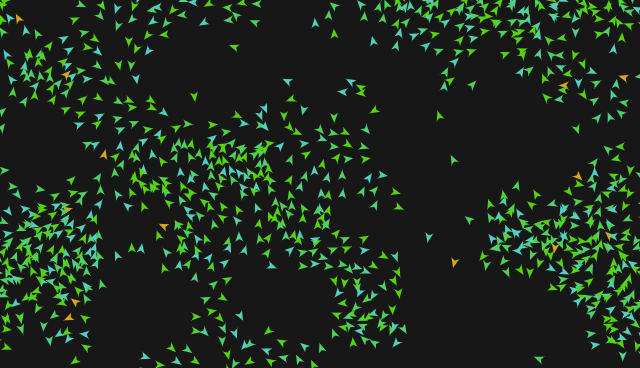
This pattern is drawn by a WebGL 1 fragment shader. Its source:

```glsl
precision highp float;

uniform vec2 u_resolution;

// Lengths are in units of the canvas height
const float DART_LENGTH = 0.026;
const float DART_HALF_WIDTH = 0.0105;
const float NOTCH_DEPTH = 0.22;      // share of the dart length
const float LOOSE_CELL = 0.042;      // spacing across a whole flock
const float DENSE_CELL = 0.031;      // extra spacing in flock cores
const vec2 LOOSE_RANGE = vec2(0.42, 0.52);
const vec2 DENSE_RANGE = vec2(0.55, 0.75);
const float STRAY_CHANCE = 0.025;
const float SCATTER = 0.75;          // position jitter, share of a cell
const float FLOCK_SCALE = 4.6;
const float HEADING_SCALE = 2.2;
const float HEADING_SWING = 13.0;
const float HEADING_JITTER = 1.0;
const float AMBER_SHARE = 0.012;

const vec3 NIGHT = vec3(0.09);
const vec3 LIME = vec3(0.32, 0.84, 0.04);
const vec3 GREEN = vec3(0.30, 0.82, 0.36);
const vec3 AQUA = vec3(0.32, 0.82, 0.76);
const vec3 AMBER = vec3(0.86, 0.66, 0.08);

float hash(vec2 p) {
  vec3 q = fract(vec3(p.xyx) * 0.1031);
  q += dot(q, q.yzx + 33.33);
  return fract((q.x + q.y) * q.z);
}

float noise(vec2 p) {
  vec2 i = floor(p);
  vec2 f = fract(p);
  f = f * f * (3.0 - 2.0 * f);
  float low = mix(hash(i), hash(i + vec2(1.0, 0.0)), f.x);
  float high = mix(hash(i + vec2(0.0, 1.0)), hash(i + vec2(1.0)), f.x);
  return mix(low, high, f.y);
}

float flockDensity(vec2 p) {
  vec2 q = p * FLOCK_SCALE + 17.3;
  return 0.72 * noise(q) + 0.28 * noise(q * 2.3 + 41.0);
}

// Signed distance to a dart with a notched tail, nose along +x
float dartDistance(vec2 p) {
  p.y = abs(p.y);
  vec2 side = normalize(vec2(DART_HALF_WIDTH, DART_LENGTH));
  vec2 tail = -normalize(vec2(DART_HALF_WIDTH, NOTCH_DEPTH * DART_LENGTH));
  vec2 nose = vec2(0.55 * DART_LENGTH, 0.0);
  vec2 notch = vec2((NOTCH_DEPTH - 0.45) * DART_LENGTH, 0.0);
  return max(dot(p - nose, side), dot(p - notch, tail));
}

vec3 dartColor(float pick, float rare) {
  vec3 color = mix(LIME, GREEN, smoothstep(0.3, 0.5, pick));
  color = mix(color, AQUA, smoothstep(0.6, 0.95, pick));
  return rare < AMBER_SHARE ? AMBER : color;
}

// Draws one jittered grid of darts over the given color
vec3 drawFlock(vec3 color, vec2 p, float cell, vec2 range, float stray, float seed) {
  vec2 home = floor(p / cell);
  for (int y = -1; y <= 1; y++) {
    for (int x = -1; x <= 1; x++) {
      vec2 id = home + vec2(float(x), float(y));
      vec2 key = id + seed;
      vec2 jitter = vec2(hash(key + 3.7), hash(key + 59.1)) - 0.5;
      vec2 center = (id + 0.5 + SCATTER * jitter) * cell;

      float chance = max(stray, smoothstep(range.x, range.y, flockDensity(center)));
      if (hash(key + 113.5) >= chance) continue;

      // Neighbours share a smooth heading, with a little disorder
      float heading = HEADING_SWING * noise(center * HEADING_SCALE + 71.0);
      heading += HEADING_JITTER * (hash(key + 167.3) - 0.5);
      vec2 ahead = vec2(cos(heading), sin(heading));
      vec2 offset = p - center;
      vec2 local = vec2(dot(offset, ahead), dot(offset, vec2(-ahead.y, ahead.x)));

      float cover = clamp(0.5 - dartDistance(local) * u_resolution.y, 0.0, 1.0);
      color = mix(color, dartColor(hash(key + 211.9), hash(key + 263.2)), cover);
    }
  }
  return color;
}

void main() {
  vec2 p = gl_FragCoord.xy / u_resolution.y;
  vec3 color = drawFlock(NIGHT, p, LOOSE_CELL, LOOSE_RANGE, STRAY_CHANCE, 11.0);
  color = drawFlock(color, p, DENSE_CELL, DENSE_RANGE, 0.0, 307.0);
  gl_FragColor = vec4(color, 1.0);
}
```
